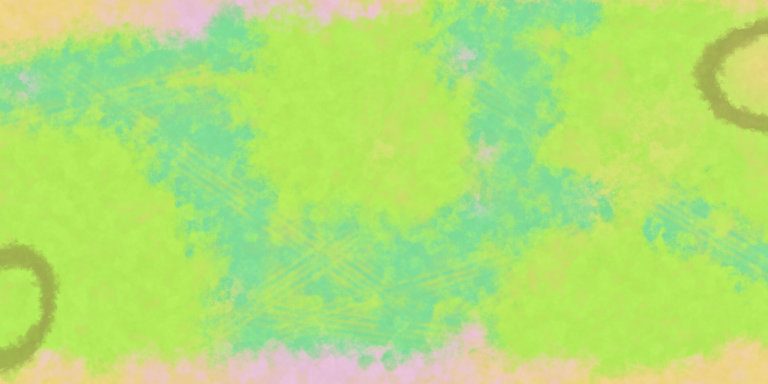
Give the GLSL for this background, as a Shadertoy shader.

```glsl
// Abstract wash of lime and mint paint with peach and pink borders and two brushed rings.

const vec3 LIME  = vec3(0.70, 0.92, 0.35);
const vec3 MINT  = vec3(0.50, 0.87, 0.59);
const vec3 STRAW = vec3(0.76, 0.89, 0.40);
const vec3 PEACH = vec3(0.95, 0.83, 0.53);
const vec3 PINK  = vec3(0.92, 0.74, 0.88);
const vec3 OLIVE = vec3(0.57, 0.56, 0.28);

// Mint strokes: start and end of each, then its radius
const int STROKES = 10;
const vec4 ENDS[STROKES] = vec4[](
    vec4(0.00, 0.76, 0.30, 0.80), vec4(0.30, 0.78, 0.57, 0.91),
    vec4(0.38, 0.74, 0.56, 0.68), vec4(0.50, 0.60, 0.68, 0.36),
    vec4(0.68, 0.32, 1.18, 0.30), vec4(0.64, 0.14, 1.18, 0.13),
    vec4(1.22, 0.88, 1.48, 1.00), vec4(1.34, 0.85, 1.30, 0.45),
    vec4(1.34, 0.55, 1.48, 0.47), vec4(1.74, 0.45, 2.00, 0.31));
const float RADII[STROKES] = float[](
    0.08, 0.08, 0.08, 0.08, 0.11, 0.09, 0.07, 0.09, 0.07, 0.055);

vec3 hash3(vec2 cell) {
    vec3 q = vec3(dot(cell, vec2(127.1, 311.7)),
                  dot(cell, vec2(269.5, 183.3)),
                  dot(cell, vec2(419.2, 371.9)));
    return fract(sin(q) * 43758.5);
}

// Cellular noise: random cell values blended by distance to jittered centres
float cellNoise(vec2 p) {
    vec2 cell = floor(p), f = fract(p);
    float sum = 0.0, total = 0.0;
    for (int j = -1; j <= 1; j++)
    for (int i = -1; i <= 1; i++) {
        vec2 g = vec2(i, j);
        vec3 h = hash3(cell + g);
        vec2 d = g + h.xy - f;
        float w = exp(-9.0 * dot(d, d));
        sum += w * (h.z - 0.5);
        total += w;
    }
    return sum / total;
}

float paintNoise(vec2 p, float scale) {
    float sum = 0.0, amp = 1.0;
    p *= scale;
    for (int i = 0; i < 5; i++) {
        sum += amp * cellNoise(p);
        p = mat2(1.6, 1.2, -1.2, 1.6) * p + 17.3;
        amp *= 0.65;
    }
    return sum;
}

float segment(vec2 p, vec2 a, vec2 b) {
    vec2 ab = b - a;
    return length(p - a - ab * clamp(dot(p - a, ab) / dot(ab, ab), 0.0, 1.0));
}

float bump(float x, float centre, float width) {
    float t = (x - centre) / width;
    return exp(-t * t);
}

float spot(vec2 p, vec2 centre, float radius, float grain) {
    return bump(length(p - centre), 0.0, radius) * clamp(0.5 + 1.5 * grain, 0.0, 1.0);
}

// Dry bristle lines running along a segment
float bristles(vec2 p, vec2 a, vec2 b, float width, float grain) {
    vec2 dir = normalize(b - a);
    float across = dot(p - a, vec2(-dir.y, dir.x));
    float lines = 0.5 + 0.3 * sin(across * 330.0) + 0.2 * sin(across * 187.0 + 2.0);
    float mask = smoothstep(width, width * 0.3, segment(p, a, b));
    return mask * lines * clamp(0.8 + grain, 0.0, 1.0);
}

float brushRing(vec2 p, vec2 centre, vec2 radii, float grain) {
    float d = abs(length((p - centre) / radii) - 1.0) * min(radii.x, radii.y);
    return smoothstep(0.032, 0.010, d + 0.014 * grain);
}

void mainImage(out vec4 fragColor, in vec2 fragCoord) {
    vec2 p = fragCoord / iResolution.xy * vec2(2.0, 1.0);
    float broad = paintNoise(p, 9.0);
    float fine = paintNoise(p + 5.0, 30.0);
    float rough = 0.6 * broad + 0.4 * fine;

    // Mint patches thinning out over lime
    float mint = 0.0;
    for (int i = 0; i < STROKES; i++) {
        float d = segment(p, ENDS[i].xy, ENDS[i].zw) + 0.10 * rough;
        mint = max(mint, smoothstep(RADII[i] * 1.75, RADII[i] * 0.25, d));
    }
    vec3 color = mix(LIME, MINT, clamp(mint * (0.92 - 0.35 * fine - 0.25 * broad), 0.0, 1.0));

    // Straw bristles crossing the mint and, more faintly, the lime
    float dry = bristles(p, vec2(0.15, 0.82), vec2(1.05, 0.20), 0.07, broad);
    dry = max(dry, bristles(p, vec2(0.00, 0.66), vec2(0.65, 0.83), 0.06, broad));
    dry = max(dry, bristles(p, vec2(1.10, 0.86), vec2(2.00, 0.32), 0.07, broad));
    dry = max(dry, bristles(p, vec2(0.50, 0.11), vec2(0.88, 0.36), 0.07, broad));
    dry = max(dry, bristles(p, vec2(0.60, 0.20), vec2(1.25, 0.11), 0.05, broad));
    dry = max(dry, bristles(p, vec2(0.75, 0.15), vec2(1.45, 0.36), 0.05, broad));
    dry = max(dry, bristles(p, vec2(1.04, 0.95), vec2(0.98, 0.68), 0.10, broad));
    dry = max(dry, bristles(p, vec2(1.25, 0.20), vec2(1.70, 0.52), 0.07, broad));
    color = mix(color, STRAW, 0.75 * dry);

    // Warm tint and small spots
    color = mix(color, PEACH, 0.38 * smoothstep(0.0, 0.9, 0.7 * broad - 0.6 * fine) * (1.0 - 0.6 * mint));
    float warm = spot(p, vec2(1.00, 0.60), 0.05, fine) + spot(p, vec2(1.57, 0.49), 0.08, fine)
               + spot(p, vec2(1.70, 0.64), 0.12, fine) + spot(p, vec2(0.60, 0.23), 0.05, fine);
    color = mix(color, PEACH, min(0.5 * warm, 1.0));
    float rosy = spot(p, vec2(1.26, 0.61), 0.035, fine) + spot(p, vec2(1.245, 0.48), 0.035, fine)
               + spot(p, vec2(1.21, 0.84), 0.04, fine) + spot(p, vec2(0.06, 0.78), 0.04, fine);
    color = mix(color, PINK, min(0.7 * rosy, 1.0));
    color = mix(color, PEACH, 0.8 * bump(length(p - vec2(2.0, 0.82)), 0.0, 0.12));

    // Ragged borders, peach turning pink
    float top = 0.15 * bump(p.x, 0.0, 0.30) + 0.09 * bump(p.x, 0.46, 0.13)
              + 0.05 * bump(p.x, 0.80, 0.28) + 0.03 * bump(p.x, 1.90, 0.25) - 0.015;
    float bottom = 0.05 + 0.035 * bump(p.x, 0.85, 0.30)
                 + 0.08 * bump(p.x, 1.24, 0.06) + 0.07 * bump(p.x, 1.97, 0.12);
    float inside = max(top - 1.0 + p.y, bottom - p.y);
    float border = smoothstep(-0.045, 0.04, inside + 0.07 * rough);
    float pink = p.y > 0.5 ? bump(p.x, 0.66, 0.32) : bump(p.x, 0.90, 0.42);
    pink = clamp(pink + 0.4 * broad + 0.4 * fine, 0.0, 1.0);
    color = mix(color, mix(PEACH, PINK, pink), 0.92 * border);

    // Bare brushed rings at the sides
    float ring = brushRing(p, vec2(0.02 + 0.12 * (p.y - 0.2), 0.20), vec2(0.105, 0.135), fine);
    ring = max(ring, brushRing(p, vec2(2.01, 0.80), vec2(0.165, 0.125), fine));
    color = mix(color, OLIVE, clamp(0.62 + 0.2 * fine, 0.0, 1.0) * ring);

    fragColor = vec4(color + 0.025 * fine, 1.0);
}
```
